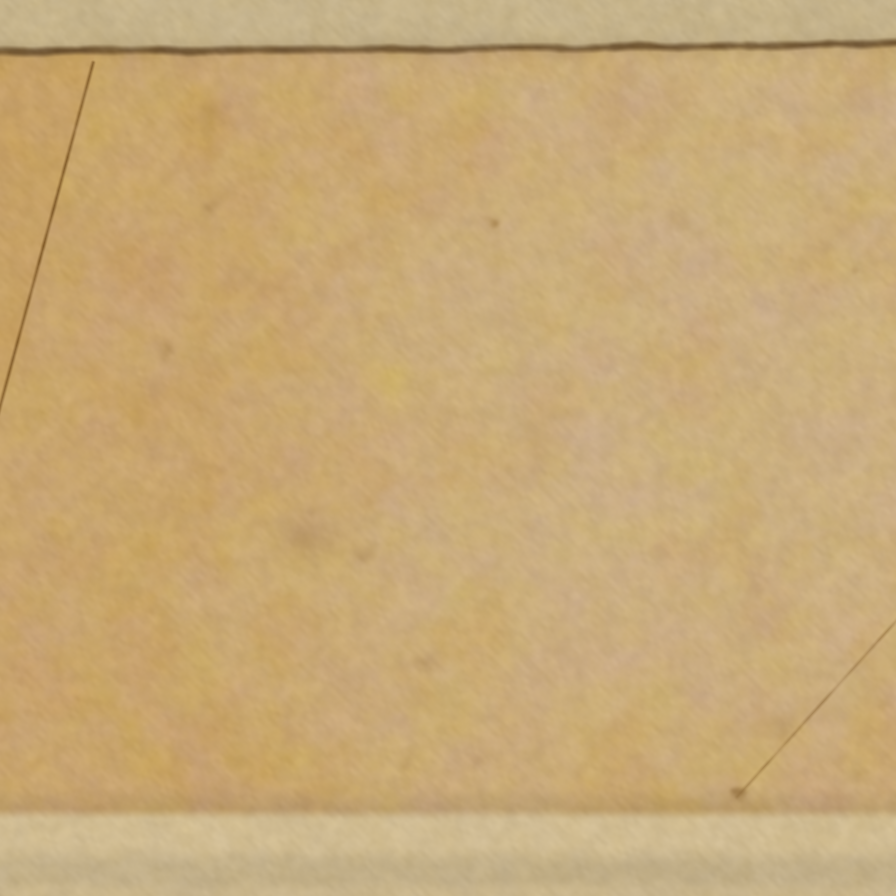
This texture is drawn by a WebGL 2 fragment shader. Its source:

```glsl
#version 300 es
precision highp float;

uniform vec2 u_resolution;
out vec4 fragColor;

const vec3 STONE_WARM = vec3(0.785, 0.645, 0.430);
const vec3 STONE_PALE = vec3(0.795, 0.685, 0.500);
const vec3 STONE_OCHRE = vec3(0.770, 0.610, 0.365);
const vec3 LEDGE_TOP = vec3(0.775, 0.703, 0.545);
const vec3 LEDGE_BASE = vec3(0.815, 0.735, 0.570);
const vec3 JOINT = vec3(0.420, 0.315, 0.180);
const vec3 CRACK = vec3(0.450, 0.300, 0.110);
const vec3 STAIN = vec3(0.600, 0.455, 0.250);

float hash(vec2 p) {
    vec3 q = fract(vec3(p.xyx) * 0.1031);
    q += dot(q, q.yzx + 33.33);
    return fract((q.x + q.y) * q.z);
}

float noise(vec2 p) {
    vec2 i = floor(p), f = fract(p);
    f = f * f * (3.0 - 2.0 * f);
    return mix(mix(hash(i), hash(i + vec2(1, 0)), f.x),
               mix(hash(i + vec2(0, 1)), hash(i + vec2(1, 1)), f.x), f.y);
}

float fbm(vec2 p) {
    float sum = 0.0, amp = 0.5;
    for (int i = 0; i < 4; i++) {
        sum += amp * noise(p);
        p = mat2(1.6, 1.2, -1.2, 1.6) * p + 7.3;
        amp *= 0.5;
    }
    return sum / 0.9375;
}

float segmentDistance(vec2 p, vec2 a, vec2 b) {
    vec2 d = b - a;
    return length(p - a - d * clamp(dot(p - a, d) / dot(d, d), 0.0, 1.0));
}

float stroke(float d, float halfWidth, float soft) {
    return 1.0 - smoothstep(halfWidth - soft, halfWidth + soft, d);
}

float blob(vec2 p, vec2 centre, float radius) {
    vec2 d = (p - centre) / radius;
    return exp(-dot(d, d));
}

// One jittered speck in some of the grid cells
float specks(vec2 p, float cells) {
    float sum = 0.0;
    vec2 home = floor(p * cells);
    for (int y = -1; y <= 1; y++) {
        for (int x = -1; x <= 1; x++) {
            vec2 id = home + vec2(x, y);
            vec2 centre = (id + vec2(hash(id + 11.0), hash(id + 37.0))) / cells;
            float present = step(0.72, hash(id + 71.0));
            float radius = mix(0.004, 0.013, hash(id + 93.0));
            sum += present * blob(p, centre, radius) * hash(id + 53.0);
        }
    }
    return sum;
}

// Mottled slab, warmer toward the left and the lower edge
vec3 stone(vec2 p) {
    float pale = smoothstep(0.05, 0.75, p.x + 0.45 * (fbm(p * 6.0) - 0.5));
    pale *= 0.6 + 0.4 * smoothstep(0.1, 0.4, p.y);
    vec3 col = mix(STONE_WARM, STONE_PALE, pale);
    float ochre = smoothstep(0.48, 0.75, fbm(p * 13.0 + 20.0));
    col = mix(col, STONE_OCHRE, ochre * mix(0.5, 0.25, pale));
    col += vec3(0.0, -0.012, 0.045) * (fbm(p * 18.0 + 43.0) - 0.5);
    col += vec3(0.010, 0.022, -0.080) * (fbm(p * 27.0 + 61.0) - 0.5);
    return col;
}

void main() {
    vec2 uv = gl_FragCoord.xy / u_resolution;
    float px = 1.0 / min(u_resolution.x, u_resolution.y);
    vec3 col = stone(uv);

    // Neighbouring slab left of the long crack
    float crackX = mix(0.0, 0.104, (uv.y - 0.545) / 0.387);
    col = mix(col, STONE_OCHRE, 0.4 * smoothstep(px, -px, uv.x - crackX));

    // Specks and larger soft stains
    vec2 warped = uv + 0.012 * (vec2(noise(uv * 60.0), noise(uv * 60.0 + 9.0)) - 0.5);
    col = mix(col, STAIN, 0.30 * specks(warped, 10.0));
    float stains = 0.30 * blob(warped, vec2(0.345, 0.400), 0.027)
                 + 0.55 * blob(warped, vec2(0.547, 0.754), 0.006)
                 + 0.35 * blob(warped, vec2(0.182, 0.611), 0.011)
                 + 0.35 * blob(warped, vec2(0.237, 0.771), 0.008);
    col = mix(col, STAIN, stains);
    col += vec3(0.01, 0.015, -0.06) * blob(warped, vec2(0.440, 0.577), 0.025);

    // Cracks, the short one worn and broken
    float longCrack = segmentDistance(uv, vec2(-0.003, 0.535), vec2(0.104, 0.930));
    float shortCrack = segmentDistance(uv + 0.002 * (noise(uv.yy * 35.0) - 0.5),
                                       vec2(0.823, 0.111), vec2(1.003, 0.310));
    float wear = noise(uv.yy * 55.0);
    col = mix(col, CRACK, (0.65 + 0.25 * wear) * stroke(longCrack, 0.0014, px + 0.0012));
    col = mix(col, CRACK, (0.18 + 0.35 * wear) * stroke(shortCrack, 0.0012, px + 0.0016));
    col = mix(col, CRACK, 0.45 * blob(warped, vec2(0.825, 0.113), 0.006));

    // Upper ledge and its uneven dark joint
    float jointY = mix(0.943, 0.952, uv.x * uv.x) + 0.003 * (noise(vec2(uv.x * 28.0, 4.0)) - 0.5);
    float above = uv.y - jointY;
    col = mix(col, LEDGE_TOP, smoothstep(-px, px, above));
    float ink = 0.70 + 0.30 * noise(vec2(uv.x * 45.0, 8.0));
    float girth = 0.0030 + 0.0014 * noise(vec2(uv.x * 80.0, 2.0));
    col = mix(col, JOINT, 0.20 * exp(-abs(above) / 0.007));
    col = mix(col, JOINT, ink * stroke(abs(above), girth, px + 0.0025));

    // Lower ledge with a shadowed lip and a dim groove
    col *= 1.0 - 0.07 * smoothstep(0.125, 0.094, uv.y);
    vec3 ledge = LEDGE_BASE * (1.0 - 0.07 * smoothstep(0.058, 0.032, uv.y));
    ledge *= 1.0 + 0.04 * smoothstep(0.020, 0.004, uv.y);
    col = mix(col, ledge, smoothstep(0.099, 0.084, uv.y));

    // Fine grain with slanted streaks and faint colour flecks
    vec2 slant = vec2(uv.x + uv.y, (uv.y - uv.x) * 0.5);
    col += 0.050 * (fbm(uv * 65.0) - 0.5) + 0.026 * (noise(slant * 150.0) - 0.5);
    col += vec3(0.008, 0.0, -0.035) * (fbm(uv * 48.0 + 15.0) - 0.5);
    fragColor = vec4(clamp(col, 0.0, 1.0), 1.0);
}
```
